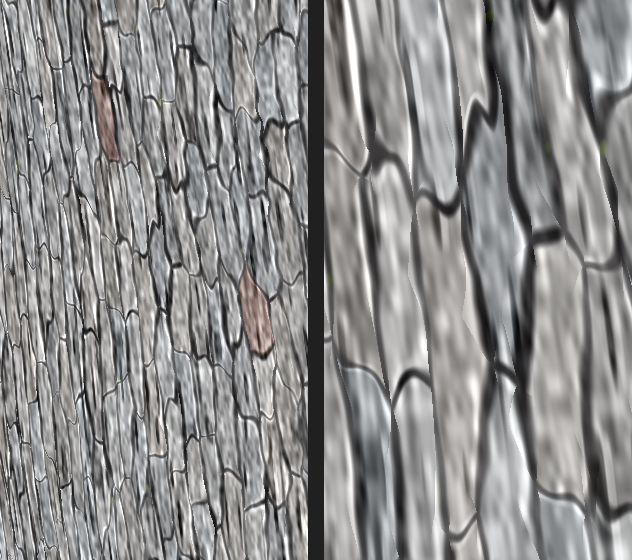
Left: the whole. Right: its middle third, enlarged.
Reproduce this texture procedurally as a Shadertoy shader.

```glsl
// Draws a dry wall of long, tilted grey slate stones with dark ragged joints.

#define LEAN 0.115         // sideways drift of the courses per unit of height
#define LEFT_WIDTH 0.0155  // course width at the left border
#define WIDENING 0.042     // growth of the course width towards the right
#define STONE_LENGTH 0.155 // mean length of a stone
#define JOINT_WIDTH 0.115  // joint half width as a share of the course width
#define STONE_GREY 0.63
#define STONE_SPREAD 0.11  // brightness differences between stones
#define GRAIN 0.37         // strength of the fine streaks
#define RIM_LIGHT 0.24     // bright lips beside the joints
#define RED_SHARE 0.012    // share of rusty stones

float hash(vec2 p) {
    vec3 q = fract(p.xyx * 0.1031);
    q += dot(q, q.yzx + 33.33);
    return fract((q.x + q.y) * q.z);
}

float noise(vec2 p) {
    vec2 cell = floor(p), f = fract(p);
    f = f * f * (3.0 - 2.0 * f);
    float low = mix(hash(cell), hash(cell + vec2(1, 0)), f.x);
    float high = mix(hash(cell + vec2(0, 1)), hash(cell + vec2(1, 1)), f.x);
    return mix(low, high, f.y);
}

// Stretched cells: x = distance to the joint, y = facing side, zw = stone id.
vec4 stoneCell(vec2 p, vec2 cellSize) {
    float nearest = 9.0, second = 9.0;
    vec2 nearSlope = vec2(0), secondSlope = vec2(0), id = vec2(0);
    for (int i = -1; i <= 1; i++) {
        float column = floor(p.x) + float(i);
        float shift = hash(vec2(column, 71.0)) * 5.0;
        for (int j = -1; j <= 1; j++) {
            float row = floor(p.y + shift) + float(j);
            vec2 key = vec2(column, row) + 50.0;
            vec2 jitter = vec2(hash(key), hash(key + 37.7)) - 0.5;
            vec2 d = p + vec2(0, shift) - vec2(column, row) - 0.5;
            d -= vec2(0.5, 0.7) * jitter;
            vec2 a = abs(d);
            float len = pow(dot(a * a, a * a), 0.25) + 1e-4;
            vec2 slope = d * a * a / (len * len * len) / cellSize;
            if (len < nearest) {
                second = nearest;
                secondSlope = nearSlope;
                nearest = len;
                nearSlope = slope;
                id = key;
            } else if (len < second) {
                second = len;
                secondSlope = slope;
            }
        }
    }
    vec2 across = nearSlope - secondSlope;
    float steepness = length(across) + 1e-3;
    return vec4((second - nearest) / steepness, across.x / steepness, id);
}

vec3 stoneColour(vec2 id) {
    float tint = hash(id + 11.3) - 0.5;
    float value = STONE_GREY + STONE_SPREAD * (hash(id + 5.1) - 0.5);
    vec3 colour = value + tint * vec3(0.03, 0.005, -0.02);
    float rusty = step(1.0 - RED_SHARE, hash(id + 23.9));
    return mix(colour, vec3(0.57, 0.49, 0.47), rusty);
}

void mainImage(out vec4 fragColor, in vec2 fragCoord) {
    vec2 uv = fragCoord / iResolution.y;

    // Lean the wall and let the courses widen to the right.
    float along = uv.x + LEAN * uv.y + 0.005 * sin(uv.y * 7.0 + uv.x * 5.0);
    float courseWidth = LEFT_WIDTH + WIDENING * max(along, 0.0);
    float course = log(courseWidth / LEFT_WIDTH) / WIDENING;

    // Bend and roughen the outlines.
    vec2 p = vec2(course, uv.y / STONE_LENGTH);
    p.x += 0.3 * (noise(vec2(course * 0.8, uv.y * 8.0)) - 0.5);
    p.x += 0.15 * (noise(vec2(course * 2.0, uv.y * 36.0) + 9.0) - 0.5);
    p.y += 0.22 * (noise(vec2(course * 1.7, uv.y * 12.0) + 31.0) - 0.5);
    vec4 stone = stoneCell(p, vec2(courseWidth, STONE_LENGTH));

    // Long streaks along the stones, with finer crossing strokes.
    float streaks = noise(vec2(course * 6.5, uv.y * 21.0) + 3.0) - 0.5;
    float strokes = noise(vec2(along * 250.0 + uv.y * 14.0, uv.y * 80.0)) - 0.5;
    vec3 colour = stoneColour(stone.zw);
    colour += GRAIN * (0.75 * streaks + 0.85 * strokes);

    // Thin splits inside the stones, each with a bright edge beside it.
    vec2 splitPoint = vec2(course * 4.5, uv.y * 13.0) + 17.0;
    float split = smoothstep(0.68, 0.88, noise(splitPoint));
    float splitEdge = smoothstep(0.68, 0.88, noise(splitPoint - vec2(0.7, 0)));
    colour += 0.15 * splitEdge - 0.36 * split;

    // Joints of changing width, with bright lips on the lit side.
    float opening = noise(vec2(course * 1.5, uv.y * 17.0) + 80.0);
    float halfWidth = JOINT_WIDTH * courseWidth * (0.4 + 1.2 * opening);
    float ratio = stone.x / halfWidth;
    float lip = smoothstep(0.7, 1.4, ratio) * (1.0 - smoothstep(1.6, 3.0, ratio));
    colour += RIM_LIGHT * lip * (0.5 + 0.5 * stone.y) * (0.7 + streaks);
    float joint = 1.0 - smoothstep(0.2, 1.25, ratio);
    vec3 shadow = vec3(0.2, 0.195, 0.2) + 0.2 * strokes + 0.2 * (0.5 - opening);
    colour = mix(colour, shadow, joint * (0.55 + 0.45 * opening));

    // A few specks of moss in the gaps.
    float moss = smoothstep(0.9, 0.98, noise(uv * vec2(60.0, 38.0) + 44.0));
    colour += moss * joint * vec3(0.06, 0.1, -0.04);

    fragColor = vec4(clamp(colour, 0.0, 1.0), 1.0);
}
```
